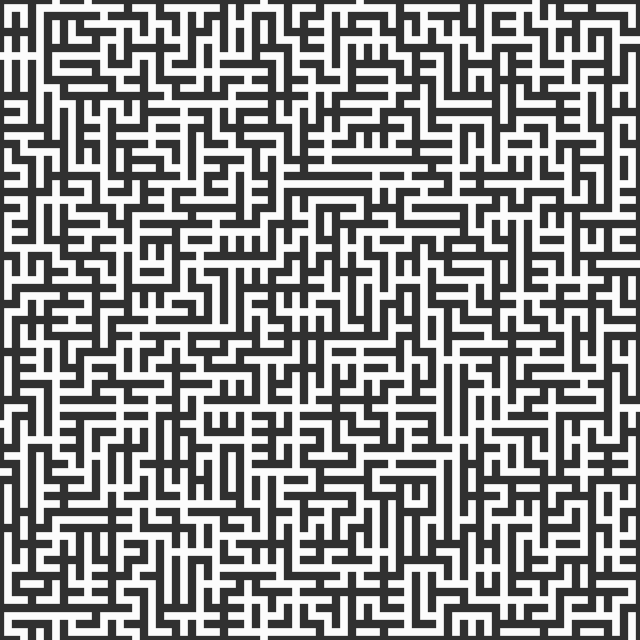
Reproduce this pattern procedurally as a Shadertoy shader.

```glsl
float hash(vec2 p) {
    vec3 q = fract(p.xyx * 0.1031);
    q += dot(q, q.yzx + 33.33);
    return fract((q.x + q.y) * q.z);
}

float gradientDot(vec2 corner, vec2 offset) {
    float angle = 6.2832 * hash(corner + 217.0);
    return dot(vec2(cos(angle), sin(angle)), offset);
}

float gradientNoise(vec2 p) {
    vec2 i = floor(p), f = p - i;
    vec2 u = f * f * f * (f * (f * 6.0 - 15.0) + 10.0);
    vec2 e = vec2(1.0, 0.0);
    return mix(mix(gradientDot(i, f), gradientDot(i + e, f - e), u.x),
               mix(gradientDot(i + e.yx, f - e.yx), gradientDot(i + 1.0, f - 1.0), u.x), u.y);
}

// Tiles with odd x and y are rooms, even x and y are posts, mixed ones are links.
bool isEven(float k) {
    return mod(k, 2.0) < 0.5;
}

// Cost of opening a link; noise makes some regions favour one direction.
float linkCost(vec2 link) {
    bool horizontal = isEven(link.x);
    float bias = 0.4 * gradientNoise(link / 9.0 + 40.0);
    float cost = hash(link + 61.0) + (horizontal ? bias : -bias);
    // Links that cross the rim open less often.
    float crossing = horizontal ? link.x : link.y;
    return cost + (mod(crossing, 80.0) < 0.5 ? 0.35 : 0.0);
}

// Lowest and highest cost of the four links around a room or post.
vec2 costRange(vec2 centre) {
    vec2 range = vec2(9.0, -9.0);
    vec2 side = vec2(1.0, 0.0);
    for (int i = 0; i < 4; i++) {
        float cost = linkCost(centre + side);
        range = vec2(min(range.x, cost), max(range.y, cost));
        side = vec2(-side.y, side.x);
    }
    return range;
}

// 1 for a corridor tile, 0 for a wall tile.
float corridor(vec2 tile) {
    bool evenX = isEven(tile.x), evenY = isEven(tile.y);
    if (evenX == evenY) return evenX ? 0.0 : 1.0;

    vec2 along = evenX ? vec2(1.0, 0.0) : vec2(0.0, 1.0);
    vec2 across = along.yx;
    float cost = linkCost(tile);

    // Each room opens its cheapest link, each post blocks its dearest one.
    float cheapest = max(costRange(tile + along).x, costRange(tile - along).x);
    if (cost <= cheapest + 1e-5) return 1.0;
    float dearest = min(costRange(tile + across).y, costRange(tile - across).y);
    if (cost >= dearest - 1e-5) return 0.0;
    return step(cost, 0.5);
}

void mainImage(out vec4 fragColor, in vec2 fragCoord) {
    vec2 p = 80.0 * fragCoord / iResolution.y;
    vec2 tile = floor(p);

    // Borders between tiles, shifted so that walls are slightly wider.
    vec2 border = 0.52 - 0.04 * mod(tile, 2.0);
    float pixel = 80.0 / iResolution.y;
    vec2 blend = clamp((p - tile - border) / pixel + 0.5, 0.0, 1.0);

    float lower = mix(corridor(tile), corridor(tile + vec2(1.0, 0.0)), blend.x);
    float upper = mix(corridor(tile + vec2(0.0, 1.0)), corridor(tile + 1.0), blend.x);

    vec3 wallColor = vec3(0.19);
    vec3 corridorColor = vec3(0.99);
    fragColor = vec4(mix(wallColor, corridorColor, mix(lower, upper, blend.y)), 1.0);
}
```
